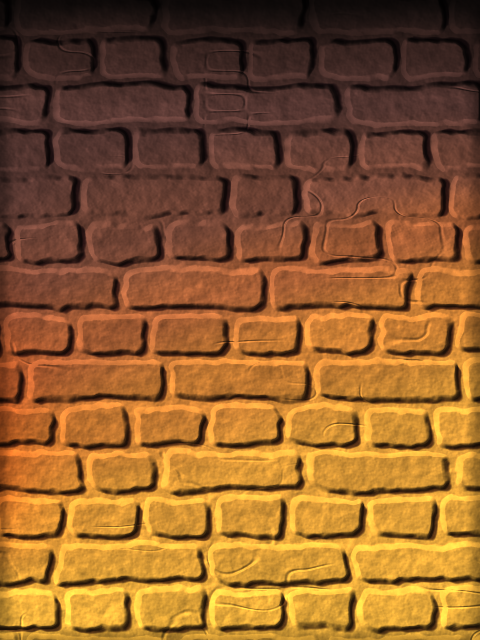
Give the GLSL for this texture, as a Shadertoy shader.

```glsl
// A rough painted brick wall, lit warm from below and fading to dark above.
// Courses alternate long and short bricks; each brick is a noise-warped rounded
// box whose height field drives directional shading and short cast shadows.

const float ROW_HEIGHT = 0.0716;   // lengths are fractions of canvas height
const float ROW_BASE = 0.013;
const float LONG_PITCH = 0.229;
const float SHORT_PITCH = 0.1172;
const float JOINT = 0.014;
const float CORNER = 0.013;
const float JITTER = 0.09;         // joint shift, in brick lengths
const float DEPTH = 0.008;
const float ROUGHNESS = 0.0042;
const float RELIEF_GAIN = 0.75;
const float SHADOW_STEP = 0.0032;
const vec3 SHADOW_TINT = vec3(0.36, 0.29, 0.36);
const vec3 EMBER = vec3(0.78, 0.27, 0.06);

// Bond offset of each course from the bottom, in brick lengths
const float BOND[15] = float[15](0.2, 0.8, 0.4, 0.87, 0.585, 0.78, 0.15, 0.02,
                                 0.85, 0.13, 0.55, 0.74, 0.31, 0.27, 0.1);

// Light falling on the wall, from bottom to top
const int STOPS = 8;
const float LEVEL[STOPS] = float[STOPS](0.0, 0.25, 0.42, 0.55, 0.68, 0.82, 0.92, 1.0);
const vec3 TONE[STOPS] = vec3[STOPS](
    vec3(0.91, 0.67, 0.23), vec3(0.86, 0.60, 0.22), vec3(0.77, 0.48, 0.20),
    vec3(0.62, 0.35, 0.20), vec3(0.45, 0.27, 0.21), vec3(0.33, 0.21, 0.19),
    vec3(0.22, 0.14, 0.125), vec3(0.08, 0.055, 0.05));

float hash(vec2 p) {
    vec3 q = fract(p.xyx * 0.1031);
    q += dot(q, q.yzx + 33.33);
    return fract((q.x + q.y) * q.z);
}

float noise(vec2 p) {
    vec2 i = floor(p), f = fract(p);
    f = f * f * (3.0 - 2.0 * f);
    return mix(mix(hash(i), hash(i + vec2(1, 0)), f.x),
               mix(hash(i + vec2(0, 1)), hash(i + vec2(1, 1)), f.x), f.y);
}

float fbm(vec2 p) {
    float sum = 0.0, amp = 0.5;
    for (int i = 0; i < 4; i++) {
        sum += amp * noise(p);
        p = mat2(1.6, 1.2, -1.2, 1.6) * p + 7.3;
        amp *= 0.55;
    }
    return sum;
}

// Signed distance to the nearest brick in x, its random tint in y
vec2 brick(vec2 p) {
    p += (vec2(noise(p * 22.0), noise(p * 22.0 + 41.0)) - 0.5) * 0.011;
    p += (vec2(noise(p * 75.0 + 9.0), noise(p * 75.0 + 63.0)) - 0.5) * 0.005;
    float row = floor((p.y - ROW_BASE) / ROW_HEIGHT);
    bool isLong = mod(row, 2.0) > 0.5;
    float pitch = isLong ? LONG_PITCH : SHORT_PITCH;
    float u = p.x / pitch - BOND[clamp(int(row) + 1, 0, 14)];
    float jitter = JITTER;

    // Every sixth course holds one half brick that shifts the rest along
    if (mod(row, 6.0) == 3.0) {
        float closer = floor(row / 6.0);
        jitter = 0.0;
        if (u > closer + 0.5) u += 0.5;
        else if (u > closer) { u = closer + (u - closer) * 2.0; pitch *= 0.5; }
    }

    // Choose the brick between two jittered joints
    float k = floor(u + 0.5);
    float joint = k + (hash(vec2(k + 20.0, row + 31.0)) - 0.5) * jitter;
    if (u < joint) k -= 1.0;
    float left = k + (hash(vec2(k + 20.0, row + 31.0)) - 0.5) * jitter;
    float right = k + 1.0 + (hash(vec2(k + 21.0, row + 31.0)) - 0.5) * jitter;

    vec2 center = vec2((left + right) * 0.5, ROW_BASE + (row + 0.5) * ROW_HEIGHT);
    vec2 size = 0.5 * (vec2((right - left) * pitch, ROW_HEIGHT) - JOINT);
    vec2 q = abs(vec2((u - center.x) * pitch, p.y - center.y)) - size + CORNER;
    float d = length(max(q, 0.0)) + min(max(q.x, q.y), 0.0) - CORNER;
    return vec2(d, hash(vec2(k + 53.0, row + 17.0)));
}

float face(vec2 p) { return 1.0 - smoothstep(-0.006, 0.004, brick(p).x); }

// Wall height: brick faces, plaster grain and scattered cracks
float relief(vec2 p) {
    float crack = 1.0 - smoothstep(0.0, 0.05, abs(noise(p * vec2(17, 31)) - 0.5));
    crack *= smoothstep(0.55, 0.75, noise(p * 11.0 + 5.0));
    return DEPTH * face(p) + ROUGHNESS * fbm(p * 42.0) - 0.0018 * crack;
}

vec3 wallTone(vec2 p) {
    float skew = smoothstep(0.0, 0.35, p.y) * (1.0 - smoothstep(0.6, 0.9, p.y));
    float t = p.y - 0.34 * (p.x - 0.375) * skew + 0.03 * (noise(p * 6.0) - 0.5);
    vec3 c = TONE[0];
    for (int i = 1; i < STOPS; i++)
        c = mix(c, TONE[i], smoothstep(LEVEL[i - 1], LEVEL[i], t));
    float ember = exp(-p.x * 14.0) * smoothstep(0.05, 0.25, p.y) * (1.0 - smoothstep(0.3, 0.7, p.y));
    return mix(c, EMBER, 0.5 * ember);
}

void mainImage(out vec4 fragColor, in vec2 fragCoord) {
    vec2 p = fragCoord / iResolution.y;
    float high = smoothstep(0.5, 0.85, p.y);
    vec2 light = normalize(vec2(-0.8, mix(0.7, -0.55, high)));

    // Base colour of brick or mortar
    float top = face(p);
    vec3 color = wallTone(p);
    color *= mix(mix(1.04, 0.8, high), 0.93 + 0.12 * brick(p).y, top);
    color *= 0.86 + 0.3 * fbm(p * 90.0);

    // Slope shading, then shadows cast by brick edges
    float slope = (relief(p) - relief(p + light * 0.003)) / 0.003;
    color *= clamp(1.0 + RELIEF_GAIN * slope, 0.4, 1.3);
    float shadow = 0.0;
    for (int i = 1; i <= 4; i++)
        shadow = max(shadow, face(p + light * SHADOW_STEP * float(i)) - top - 0.12 * float(i));
    color *= mix(vec3(1), SHADOW_TINT, smoothstep(0.0, 0.6, shadow));

    // Darkened borders
    vec2 edge = min(fragCoord, iResolution.xy - fragCoord) / iResolution.y;
    color *= mix(0.65, 1.0, smoothstep(0.0, 0.025, min(edge.x, edge.y)));
    fragColor = vec4(clamp(color, 0.0, 1.0), 1.0);
}
```
